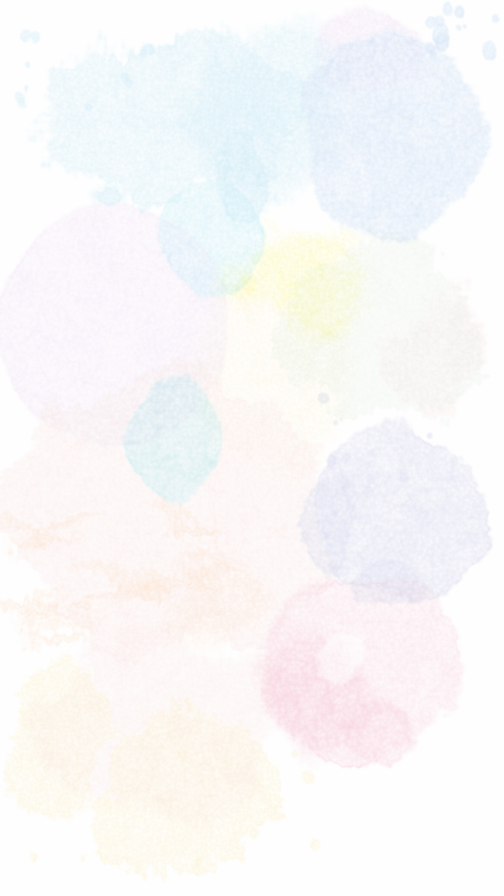
Reproduce this background procedurally as a Shadertoy shader.

```glsl
const vec3 PAPER = vec3(.996);
const vec3 SKY = vec3(.918, .968, .986);
const vec3 AQUA = vec3(.895, .968, .988);
const vec3 PERIWINKLE = vec3(.935, .938, .972);
const vec3 ICE = vec3(.92, .95, .985);
const vec3 LILAC = vec3(.982, .962, .988);
const vec3 LEMON = vec3(1., .99, .875);
const vec3 MINT = vec3(.972, .982, .97);
const vec3 BLUSH = vec3(.993, .963, .96);
const vec3 ROSE = vec3(.985, .895, .925);
const vec3 PEACH = vec3(.998, .94, .895);
const vec3 CREAM = vec3(.996, .98, .93);

vec2 hash2(vec2 p) {
    vec3 h = fract(p.xyx * vec3(.1031, .103, .0973));
    h += dot(h, h.yzx + 33.33);
    return fract((h.xx + h.yz) * h.zy);
}

// Distance to the nearest scattered cell centre
float cells(vec2 p) {
    vec2 id = floor(p), f = fract(p);
    float nearest = 2.;
    for (int i = 0; i < 9; i++) {
        vec2 o = vec2(i % 3, i / 3) - 1.;
        nearest = min(nearest, length(o + hash2(id + o) - f));
    }
    return nearest;
}

// Layered sines that make outlines wander
vec2 wander(vec2 p, float seed) {
    vec2 sum = vec2(0.);
    float amp = .4, freq = 34.;
    for (int i = 0; i < 6; i++) {
        sum += amp * sin(freq * p.yx + vec2(seed, seed * 1.7) + 2. * sum.yx);
        p = mat2(.8, .6, -.6, .8) * p;
        amp *= .72;
        freq *= 1.8;
    }
    return sum;
}

// Translucent elliptical pool of pigment with a thin, broken dried rim
void wash(inout vec3 col, vec2 p, vec2 centre, vec2 radius, vec3 tint,
          float soft, float wobble, float pigment) {
    vec2 w = wander(p, 40. * (centre.x + centre.y));
    float d = (length((p + wobble * w - centre) / radius) - 1.) * min(radius.x, radius.y);
    float body = 1. - smoothstep(-soft, soft, d);
    float rimPos = (d + .002) / .0017;
    float rim = .4 * exp(-rimPos * rimPos) * smoothstep(-.4, .6, w.y);
    rim *= 1. - smoothstep(.004, .014, soft);
    col = mix(col, mix(col * tint, min(col, tint), .6), body * pigment + rim);
}

// Loose droplets thrown around a centre
void spatter(inout vec3 col, vec2 p, vec2 centre, vec2 spread, vec3 tint, float size, float seed) {
    for (int i = 0; i < 12; i++) {
        vec2 h = hash2(vec2(float(i) + 3., seed));
        float r = size * (.2 + .8 * fract(h.x * 17. + h.y * 5.));
        wash(col, p, centre + (2. * h - 1.) * spread, vec2(r, r * 1.2), tint, .0018, .003, .8);
    }
}

void mainImage(out vec4 fragColor, in vec2 fragCoord) {
    vec2 p = fragCoord / iResolution.y;
    p.x += .5 * (.5625 - iResolution.x / iResolution.y);
    vec3 col = PAPER;
    // Granulated pigment with faint tide marks
    vec2 flow = wander(p, 2.);
    float tide = exp(-90. * flow.x * flow.x);
    float pig = .36 + .35 * cells(p * 17. + flow) + .35 * cells(p * 55. + flow)
              + .6 * cells(p * 170.) + .2 * tide;
    // Blue sky pools across the top
    wash(col, p, vec2(.19, .872), vec2(.148, .09), SKY, .006, .026, pig * .7);
    wash(col, p, vec2(.3, .878), vec2(.085, .095), SKY, .016, .02, pig * .8);
    wash(col, p, vec2(.272, .805), vec2(.028, .047), SKY, .003, .01, pig * .8);
    wash(col, p, vec2(.438, .85), vec2(.102, .115), ICE, .005, .012, pig * .9);
    wash(col, p, vec2(.41, .94), vec2(.06, .046), LILAC, .004, .008, pig);
    wash(col, p, vec2(.12, .785), vec2(.016, .01), SKY, .005, .008, .9);
    // Lilac disc and the two aqua pools
    wash(col, p, vec2(.127, .637), vec2(.13, .134), LILAC, .003, .004, pig * .9);
    wash(col, p, vec2(.236, .733), vec2(.058, .064), AQUA, .003, .007, pig * .7);
    float taper = 1.28 - .28 * smoothstep(.43, .52, p.y);
    vec2 drop = vec2(.197 + (p.x - .197) * taper, p.y);
    wash(col, drop, vec2(.197, .506), vec2(.054, .069), AQUA, .003, .008, pig * .85);
    // Lemon glow fading into mint and pink
    wash(col, p, vec2(.345, .688), vec2(.07, .052), LEMON, .022, .026, pig);
    wash(col, p, vec2(.274, .682), vec2(.01, .009), LEMON, .004, .009, 1.);
    wash(col, p, vec2(.425, .635), vec2(.108, .1), MINT, .006, .03, pig * .9);
    wash(col, p, vec2(.495, .6), vec2(.05, .06), BLUSH, .008, .032, pig * .7);
    wash(col, p, vec2(.3, .57), vec2(.085, .095), CREAM, .02, .02, pig * .5);
    // Warm blush field with peach streaks
    wash(col, p, vec2(.185, .425), vec2(.18, .155), BLUSH, .005, .024, pig * .8);
    for (int i = 0; i < 12; i++) {
        vec2 h = hash2(vec2(i, 8.));
        vec2 at = vec2(.04 + .22 * h.x, .28 + .16 * h.y);
        wash(col, p, at, vec2(.04, .008), PEACH, .005, .028, .45 * pig);
    }
    wash(col, p, vec2(.25, .32), vec2(.05, .045), PEACH, .016, .022, pig * .4);
    // Cream pools at the foot
    wash(col, p, vec2(.18, .19), vec2(.14, .1), BLUSH, .01, .028, pig * .7);
    wash(col, p, vec2(.065, .175), vec2(.055, .09), CREAM, .004, .022, pig * .85);
    wash(col, p, vec2(.205, .115), vec2(.1, .09), CREAM, .004, .024, pig * .85);
    // Periwinkle bloom
    wash(col, p, vec2(.445, .425), vec2(.097, .097), PERIWINKLE, .004, .012, pig * .85);
    wash(col, p, vec2(.37, .415), vec2(.029, .055), PERIWINKLE, .003, .012, pig * .8);
    wash(col, p, vec2(.428, .345), vec2(.04, .028), PERIWINKLE, .003, .01, pig * .8);
    // Rose bloom, deeper at the lower left, pale in the middle
    float hollow = length(p - vec2(.377, .265) + .008 * flow);
    float ring = pig * mix(.35, 1., smoothstep(.022, .032, hollow));
    wash(col, p, vec2(.404, .255), vec2(.113, .105), ROSE, .004, .012, ring * .45);
    wash(col, p, vec2(.35, .235), vec2(.055, .068), ROSE, .016, .016, ring * .75);
    wash(col, p, vec2(.422, .18), vec2(.037, .037), ROSE, .003, .009, pig * .55);
    // Droplets
    spatter(col, p, vec2(.515, .965), vec2(.04, .03), ICE, .011, 4.);
    spatter(col, p, vec2(.44, .48), vec2(.08, .08), PERIWINKLE, .006, 9.);
    spatter(col, p, vec2(.09, .92), vec2(.08, .04), SKY, .006, 5.);
    spatter(col, p, vec2(.19, .095), vec2(.17, .07), CREAM, .007, 7.);
    // Paper tooth, strongest where pigment lies
    float stain = 1. - smoothstep(.95, .99, min(col.r, min(col.g, col.b)));
    col += .022 * (cells(p * 260.) - .45) * (.15 + .85 * stain);
    fragColor = vec4(col, 1.);
}
```
